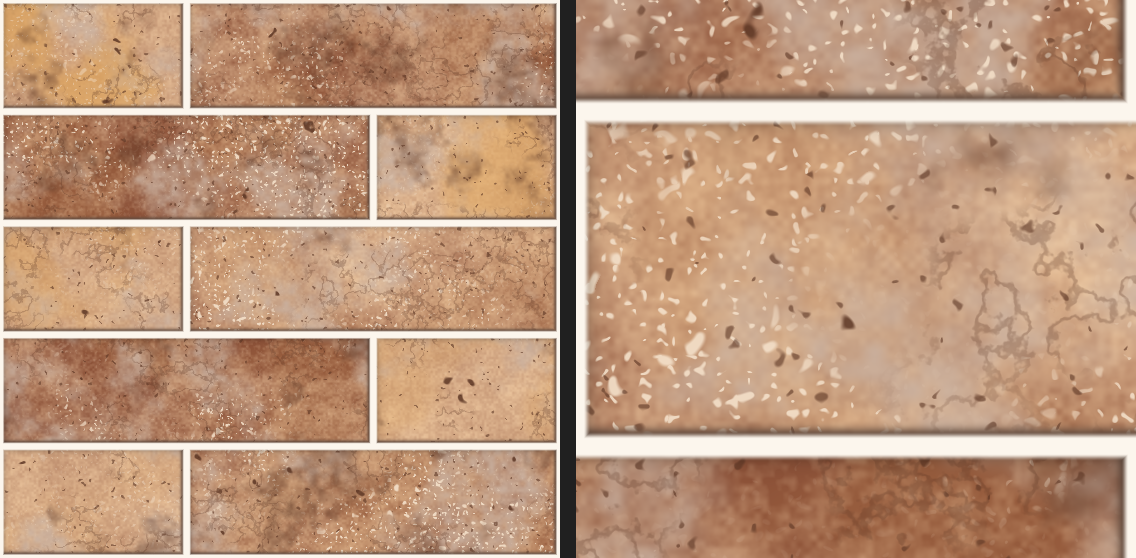
Left, the full canvas; right, a detail of the centre.
Write a Shadertoy shader that draws this texture.

```glsl
const float ROWS = 5.0;
const float HALF_GAP = 0.0066;
const vec3 GROUT = vec3(0.99, 0.965, 0.93);
const vec3 CLAY_DARK = vec3(0.55, 0.32, 0.22);
const vec3 CLAY_MID = vec3(0.74, 0.55, 0.425);
const vec3 CLAY_LIGHT = vec3(0.88, 0.72, 0.57);
const vec3 OCHRE = vec3(0.87, 0.65, 0.38);
const vec3 CHALK = vec3(0.79, 0.70, 0.64);
const vec3 FLECK = vec3(0.95, 0.87, 0.78);
const vec3 PIT = vec3(0.36, 0.21, 0.14);
const vec3 EDGE_SHADOW = vec3(0.37, 0.28, 0.23);

// Base tone of each row, bottom to top
const float LONG_TONE[5] = float[5](0.42, 0.38, 0.60, 0.32, 0.42);
const float SHORT_TONE[5] = float[5](0.80, 0.82, 0.79, 0.85, 0.84);

float hash(vec2 p) {
    vec3 q = fract(p.xyx * 0.1031);
    q += dot(q, q.yzx + 33.33);
    return fract((q.x + q.y) * q.z);
}

float noise(vec2 p) {
    vec2 i = floor(p), f = fract(p);
    f = f * f * (3.0 - 2.0 * f);
    float low = mix(hash(i), hash(i + vec2(1, 0)), f.x);
    float high = mix(hash(i + vec2(0, 1)), hash(i + vec2(1, 1)), f.x);
    return mix(low, high, f.y);
}

float fbm(vec2 p) {
    float sum = 0.0, amp = 0.52;
    for (int i = 0; i < 5; i++) {
        sum += amp * noise(p);
        p = mat2(1.6, 1.2, -1.2, 1.6) * p + 17.3;
        amp *= 0.5;
    }
    return sum;
}

// Irregular dots, one per grid cell with the given probability
float specks(vec2 p, float scale, float density) {
    p *= scale;
    p += 0.7 * vec2(noise(p * 1.7), noise(p * 1.7 + 41.0));
    vec2 cell = floor(p);
    vec2 centre = 0.3 + 0.4 * vec2(hash(cell + 3.1), hash(cell + 8.7));
    float radius = 0.15 + 0.25 * hash(cell + 15.3);
    float dist = length(fract(p) - centre);
    float dot_ = 1.0 - smoothstep(radius * 0.4, radius, dist);
    return dot_ * step(hash(cell + 27.9), density);
}

// Thin wandering lines where noise crosses its middle value
float veins(vec2 p, float scale) {
    return 1.0 - smoothstep(0.01, 0.06, abs(fbm(p * scale) - 0.5));
}

vec3 clayRamp(float t) {
    t = clamp(t, 0.0, 1.15);
    return t < 0.5 ? mix(CLAY_DARK, CLAY_MID, 2.0 * t)
                   : mix(CLAY_MID, CLAY_LIGHT, 2.0 * t - 1.0);
}

vec3 stone(vec2 p, float tone, float isLong, float warmth) {
    float clouds = fbm(p * 7.0) - 0.5;
    float mottle = fbm(p * 38.0) - 0.5;
    float grain = noise(p * 240.0) - 0.5;
    float contrast = mix(0.55, 1.0, isLong);
    tone += contrast * (0.95 * clouds + 0.65 * mottle) + 0.26 * grain;
    vec3 col = clayRamp(tone);

    // Warm stains and chalky bloom
    col = mix(col, OCHRE, warmth * smoothstep(0.4, 0.65, fbm(p * 6.0 + 60.0)));
    float bloom = smoothstep(0.48, 0.72, fbm(p * 9.0 + 25.0));
    col = mix(col, CHALK, bloom * (0.35 + 0.5 * noise(p * 90.0)));

    // Pale flecks gathered in patches
    float patches = smoothstep(0.42, 0.66, fbm(p * 6.5 + 90.0));
    float flecks = max(specks(p, 115.0, 0.5), specks(p + 5.0, 65.0, 0.22));
    col = mix(col, FLECK, flecks * (0.08 + 0.85 * patches) * mix(0.5, 1.0, isLong));

    // Dark crusts, pits and fine cracks
    float crust = smoothstep(0.58, 0.72, fbm(p * 11.0 + 130.0));
    col = mix(col, PIT, crust * 0.5 * noise(p * 75.0));
    float cracks = veins(p, 42.0) * smoothstep(0.45, 0.65, noise(p * 13.0 + 7.0));
    col = mix(col, PIT, 0.28 * cracks);
    col = mix(col, PIT, 0.6 * specks(p + 9.0, 100.0, 0.10));
    return mix(col, PIT, 0.85 * specks(p + 2.0, 45.0, 0.012));
}

void mainImage(out vec4 fragColor, in vec2 fragCoord) {
    vec2 uv = fragCoord / iResolution.xy;

    // Each row holds a short and a long brick, alternating order
    float row = min(floor(uv.y * ROWS), ROWS - 1.0);
    float odd = mod(row, 2.0);
    float split = (1.0 + odd) / 3.0;
    float right = step(split, uv.x);
    float isLong = abs(odd - right);
    vec2 lower = vec2(right * split, row / ROWS) + HALF_GAP;
    vec2 upper = vec2(mix(split, 1.0, right), (row + 1.0) / ROWS) - HALF_GAP;

    // Stone surface, shifted per brick
    int index = int(row);
    float tone = mix(SHORT_TONE[index], LONG_TONE[index], isLong);
    float warmth = (1.0 - isLong) * 0.16 * row + 0.12;
    vec2 shift = vec2(3.7, 5.3) * (row * 2.0 + right + 1.0);
    vec3 col = stone(uv + shift, tone, isLong, warmth);

    // Bevel: deep shadow at right and bottom, faint rim at left and top
    vec2 fromLower = uv - lower, fromUpper = upper - uv;
    float shadowDist = max(min(fromUpper.x, fromLower.y), 0.0);
    float rimDist = max(min(fromLower.x, fromUpper.y), 0.0);
    col = mix(col, EDGE_SHADOW, 0.9 * exp(-pow(shadowDist / 0.0045, 2.0)));
    col *= 1.0 - 0.22 * exp(-rimDist / 0.004);

    // Soft joint
    float inset = min(min(fromLower.x, fromLower.y), min(fromUpper.x, fromUpper.y));
    float soft = max(0.0022, 0.7 / iResolution.y);
    fragColor = vec4(mix(GROUT, col, smoothstep(-soft, soft, inset)), 1.0);
}
```
